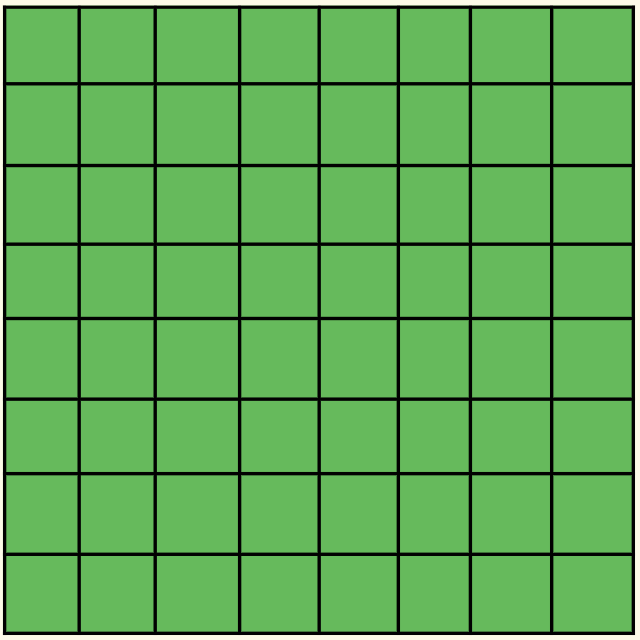
Reproduce this pattern procedurally as a Shadertoy shader.

```glsl
// Green board of eight by eight uneven cells, ruled in black on a cream margin.

const int   CELLS      = 8;
const float LINE_WIDTH = 0.0053;
const vec2  BOARD_MIN  = vec2(0.0072, 0.0104);
const vec2  BOARD_MAX  = vec2(0.9896, 0.9889);
const vec3  CREAM      = vec3(0.99, 0.98, 0.91);
const vec3  GREEN      = vec3(0.40, 0.73, 0.36);
const vec3  BLACK      = vec3(0.005);

// Shift of each rule from even spacing: left to right, then bottom to top.
const float COLUMN_SHIFT[CELLS + 1] = float[](
    0.0, -0.0063, -0.0103, -0.0012, 0.0003, 0.0012, -0.0090, -0.0048, 0.0);
const float ROW_SHIFT[CELLS + 1] = float[](
    0.0, 0.0012, 0.0049, -0.0010, 0.0027, -0.0035, -0.0029, 0.0025, 0.0);

// Signed distance to an axis-aligned box.
float boxDistance(vec2 p, vec2 center, vec2 halfSize) {
    vec2 d = abs(p - center) - halfSize;
    return length(max(d, 0.0)) + min(max(d.x, d.y), 0.0);
}

// Distance to the nearest column or row rule.
float ruleDistance(vec2 p) {
    float nearest = 1.0;
    for (int i = 0; i <= CELLS; i++) {
        vec2 even = mix(BOARD_MIN, BOARD_MAX, float(i) / float(CELLS));
        vec2 d = abs(p - even - vec2(COLUMN_SHIFT[i], ROW_SHIFT[i]));
        nearest = min(nearest, min(d.x, d.y));
    }
    return nearest;
}

// Antialiased coverage of a signed distance.
float coverage(float d, float pixel) {
    return clamp(0.5 - d / pixel, 0.0, 1.0);
}

void mainImage(out vec4 fragColor, in vec2 fragCoord) {
    vec2 uv = fragCoord / iResolution.xy;
    float pixel = 1.0 / min(iResolution.x, iResolution.y);

    // Board including the outer half of its border rules
    vec2 center = 0.5 * (BOARD_MIN + BOARD_MAX);
    vec2 halfSize = 0.5 * (BOARD_MAX - BOARD_MIN + LINE_WIDTH);
    float board = coverage(boxDistance(uv, center, halfSize), pixel);

    // Rules over the green fill, clipped to the board
    float rule = coverage(ruleDistance(uv) - 0.5 * LINE_WIDTH, pixel);
    vec3 color = mix(CREAM, mix(GREEN, BLACK, rule), board);

    fragColor = vec4(color, 1.0);
}
```
